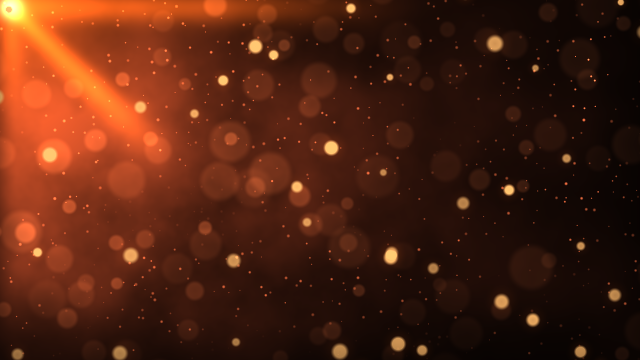
Write a Shadertoy shader that draws this background.

```glsl
// Warm bokeh: a smoky copper haze fading to near black on the right, lit by
// a flare with three beams in the top left corner. Layers of hash-scattered
// discs, from large and faint to tiny dust, are added over the haze.

#define FLARE_POS vec2(0.028, 0.981)
#define SHADOW_COLOR vec3(0.050, 0.020, 0.011)
#define HAZE_COLOR vec3(0.52, 0.205, 0.115)
#define FLARE_COLOR vec3(1.0, 0.40, 0.08)
#define DISC_COLOR vec3(0.72, 0.37, 0.20)
#define SPARK_COLOR vec3(1.0, 0.75, 0.44)
#define DUST_COLOR vec3(1.0, 0.46, 0.27)

float hash(vec2 p) {
    vec3 q = fract(p.xyx * vec3(0.1031, 0.1030, 0.0973));
    q += dot(q, q.yzx + 33.33);
    return fract((q.x + q.y) * q.z);
}

float noise(vec2 p) {
    vec2 i = floor(p), f = fract(p);
    f = f * f * (3.0 - 2.0 * f);
    return mix(mix(hash(i), hash(i + vec2(1, 0)), f.x),
               mix(hash(i + vec2(0, 1)), hash(i + vec2(1, 1)), f.x), f.y);
}

float smoke(vec2 p) {
    float sum = 0.0, gain = 0.5;
    for (int i = 0; i < 5; i++) {
        sum += gain * noise(p);
        p = mat2(1.6, 1.2, -1.2, 1.6) * p + 7.3;
        gain *= 0.5;
    }
    return sum;
}

// One disc per grid cell at most; radii run from size.x to size.y,
// and blur is the soft part of each radius.
float discs(vec2 p, float cell, vec2 size, float blur, float density, float seed) {
    vec2 home = floor(p / cell);
    float sum = 0.0;
    for (int y = -1; y <= 1; y++)
    for (int x = -1; x <= 1; x++) {
        vec2 id = home + vec2(x, y);
        vec2 key = id + seed;
        vec2 center = (id + vec2(hash(key + 11.0), hash(key + 37.0))) * cell;
        float radius = mix(size.x, size.y, hash(key + 59.0));
        float edge = radius * blur + 0.7 / iResolution.y;
        float d = length(p - center);
        float body = 1.0 - smoothstep(radius - edge, radius + 0.3 * edge, d);
        float rim = 0.85 + 0.15 * min(d / radius, 1.0);
        float level = mix(0.4, 1.0, hash(key + 83.0));
        sum += step(hash(key), density) * body * rim * level;
    }
    return sum;
}

// Soft ray from the origin along dir, widening with distance.
float beam(vec2 q, vec2 dir, float width, float spread, vec2 fadeRange) {
    float along = dot(q, dir);
    float across = (q.x * dir.y - q.y * dir.x) / (width + spread * max(along, 0.0));
    float fade = 1.0 - smoothstep(fadeRange.x, fadeRange.y, along);
    return exp(-across * across) * fade * smoothstep(-0.03, 0.03, along);
}

void mainImage(out vec4 fragColor, in vec2 fragCoord) {
    vec2 p = fragCoord / iResolution.y;
    float aspect = iResolution.x / iResolution.y;

    // Haze, with a brighter pool on the left
    vec2 h = (p - vec2(0.22, 0.54)) / vec2(0.82, 0.50);
    float warmth = exp(-dot(h, h));
    float cloud = smoke(p * 4.5 + 4.0) - 0.48;
    float haze = warmth * (0.95 + 1.3 * cloud) + 0.10 * cloud;
    vec3 color = mix(SHADOW_COLOR, HAZE_COLOR, clamp(haze, 0.0, 1.2));
    vec2 pool = (p - vec2(0.10, 0.66)) / vec2(0.22, 0.20);
    color += vec3(0.20, 0.07, 0.03) * exp(-dot(pool, pool));

    // Large faint discs, then medium ones
    float light = 0.36 + 0.44 * warmth;
    float large = discs(p, 0.17, vec2(0.032, 0.066), 0.24, 0.62, 3.0);
    float medium = discs(p, 0.13, vec2(0.018, 0.036), 0.28, 0.46, 21.0);
    color += DISC_COLOR * light * (0.32 * large + 0.58 * medium);

    // Flare: core, halo and beams
    vec2 q = p - FLARE_POS;
    float d = length(q);
    float halo = 0.70 * exp(-d * 7.0) + 0.24 * exp(-d * 2.8);
    float rays = 0.68 * beam(q, vec2(0.715, -0.699), 0.022, 0.045, vec2(0.30, 0.64))
               + 0.55 * beam(q, vec2(1.0, 0.0), 0.040, 0.012, vec2(0.40, 1.20))
               + 0.28 * beam(q, vec2(0.0, -1.0), 0.020, 0.08, vec2(0.08, 0.34));
    color += FLARE_COLOR * (halo + rays);
    color += vec3(1.0, 0.9, 0.7) * exp(-d * d / 0.0010);

    // Bright sparks, lit almost evenly, with a faint glow
    float sparks = discs(p, 0.145, vec2(0.009, 0.025), 0.38, 0.42, 47.0);
    float glow = discs(p, 0.145, vec2(0.018, 0.045), 1.0, 0.42, 47.0);
    color = mix(color, SPARK_COLOR, min(1.5 * sparks, 1.0));
    color += FLARE_COLOR * 0.14 * glow;

    // Fine dust, denser in a streak near the right side
    float streak = exp(-pow((p.x - 1.56 - 0.11 * p.y) / 0.06, 2.0))
                 * smoothstep(0.3, 0.6, p.y);
    float drift = smoothstep(0.3, 0.65, noise(p * 5.0 + 9.0));
    float dust = discs(p, 0.030, vec2(0.0020, 0.0050), 0.5, 0.36, 71.0);
    color += DUST_COLOR * dust * (0.15 + 0.75 * drift + 0.9 * streak);

    // Darkened lower and side edges
    float shade = smoothstep(-0.12, 0.22, p.y)
                * smoothstep(-0.05, 0.05, p.x)
                * smoothstep(-0.10, 0.15, aspect - p.x);
    color *= mix(0.45, 1.0, max(shade, exp(-d * 6.0)));

    fragColor = vec4(clamp(color, 0.0, 1.0), 1.0);
}
```
